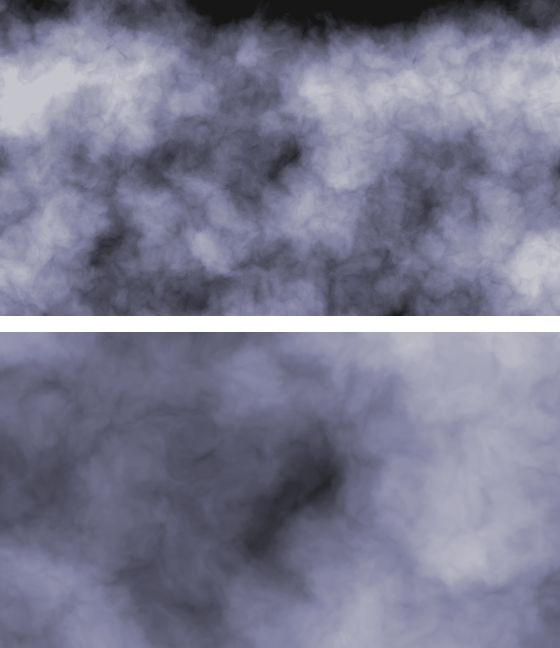
Top: the whole. Bottom: its middle third, enlarged.
Reproduce this texture procedurally as a Shadertoy shader.

```glsl
// Drifting banks of violet-grey smoke over near-black gaps.
// Layered value noise gives the soft masses and layered cellular domes the
// crumbled puffs; a small fine warp frays them and a colour ramp tints them.

#define SMOKE_SCALE    3.2
#define PUFF_SCALE     6.0
#define WARP_SCALE     11.0
#define WARP_AMOUNT    0.065
#define LAYER_GAIN     0.56
#define SMOKE_CONTRAST 0.95
#define PUFF_CONTRAST  0.42
#define BAND_STRENGTH  0.05
#define TOP_SHADE      0.27
#define MEAN_TONE      0.515

const vec3 SOOT   = vec3(0.085, 0.085, 0.090);
const vec3 VIOLET = vec3(0.500, 0.500, 0.625);
const vec3 PALE   = vec3(0.770, 0.770, 0.805);

// Rotation by about 37 degrees, which hides the grid between layers
const mat2 TURN = mat2(0.8, 0.6, -0.6, 0.8);

vec2 hash2(vec2 cell) {
    vec3 q = fract(cell.xyx * vec3(0.1031, 0.1030, 0.0973));
    q += dot(q, q.yzx + 33.33);
    return fract((q.xx + q.yz) * q.zy);
}

float valueNoise(vec2 p) {
    vec2 cell = floor(p);
    vec2 f = fract(p);
    f = f * f * (3.0 - 2.0 * f);
    float low  = mix(hash2(cell).x, hash2(cell + vec2(1, 0)).x, f.x);
    float high = mix(hash2(cell + vec2(0, 1)).x, hash2(cell + vec2(1, 1)).x, f.x);
    return mix(low, high, f.y);
}

// Rounded dome around the nearest scattered point
float puff(vec2 p) {
    vec2 cell = floor(p);
    float nearest = 2.0;
    for (int y = -1; y <= 1; y++) {
        for (int x = -1; x <= 1; x++) {
            vec2 c = cell + vec2(x, y);
            vec2 d = c + hash2(c) - p;
            nearest = min(nearest, dot(d, d));
        }
    }
    return 1.0 - nearest;
}

float smokeLayers(vec2 p) {
    float sum = 0.0, total = 0.0, weight = 1.0;
    for (int i = 0; i < 6; i++) {
        sum += weight * valueNoise(p);
        total += weight;
        p = TURN * p * 2.03 + 17.3;
        weight *= LAYER_GAIN;
    }
    return sum / total;
}

float puffLayers(vec2 p) {
    float sum = 0.0, total = 0.0, weight = 1.0;
    for (int i = 0; i < 5; i++) {
        sum += weight * puff(p);
        total += weight;
        p = TURN * p * 2.1 + 9.7;
        weight *= LAYER_GAIN;
    }
    return sum / total;
}

vec3 smokeColour(float tone) {
    vec3 shade = mix(SOOT, VIOLET, clamp((tone - 0.085) / 0.415, 0.0, 1.0));
    return mix(shade, PALE, clamp((tone - 0.5) / 0.27, 0.0, 1.0));
}

void mainImage(out vec4 fragColor, in vec2 fragCoord) {
    vec2 p = fragCoord / iResolution.y;

    // Fray the outlines
    vec2 warp = vec2(smokeLayers(p * WARP_SCALE + 31.0),
                     smokeLayers(p * WARP_SCALE + 73.0)) - 0.5;
    vec2 frayed = p + WARP_AMOUNT * warp;

    // Soft masses and puffs
    float tone = MEAN_TONE;
    tone += SMOKE_CONTRAST * (smokeLayers(frayed * SMOKE_SCALE + 4.6) - 0.5);
    tone += PUFF_CONTRAST * (puffLayers(frayed * PUFF_SCALE + 11.0) - 0.74);

    // Two bright banks, with a dark gap along the top
    tone += BAND_STRENGTH * cos(12.566 * (frayed.y - 0.7));
    tone -= TOP_SHADE * smoothstep(0.80, 1.0, frayed.y);

    fragColor = vec4(smokeColour(tone), 1.0);
}
```
